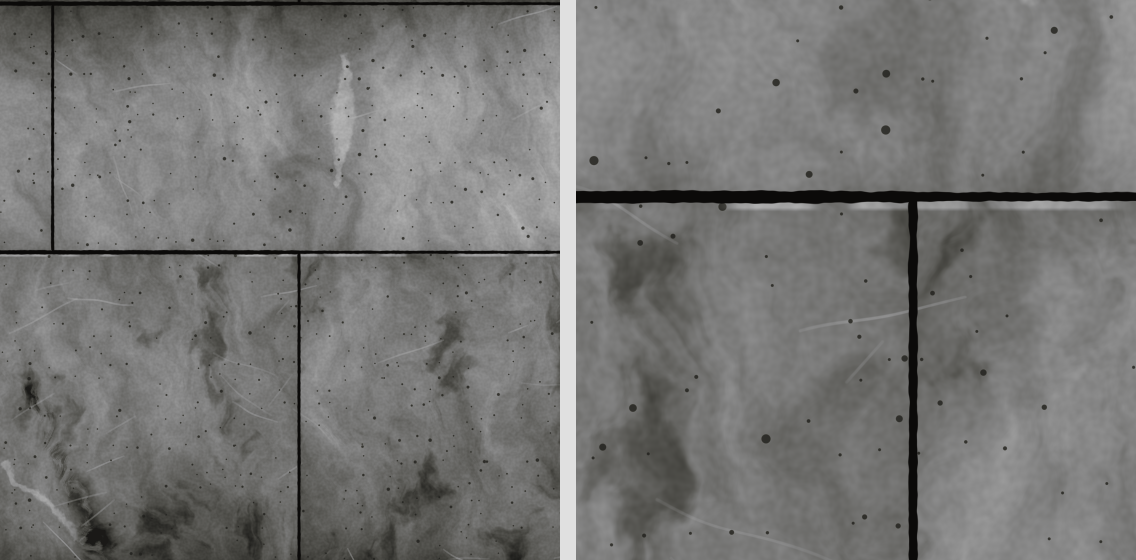
Left: the whole. Right: its middle third, enlarged.
Reproduce this texture procedurally as a WebGL 2 fragment shader.

```glsl
#version 300 es
precision highp float;
// Weathered grey stone slabs in two staggered courses with thin black joints.
uniform vec2 u_resolution;
out vec4 fragColor;

float hash(vec2 p) {
  vec3 q = fract(p.xyx * vec3(0.1031, 0.1030, 0.0973));
  q += dot(q, q.yzx + 33.33);
  return fract((q.x + q.y) * q.z);
}

vec2 gradient(vec2 cell) {
  float a = 6.2832 * hash(cell);
  return vec2(cos(a), sin(a));
}

float gradientNoise(vec2 p) {
  vec2 i = floor(p), f = p - i, e = vec2(1, 0);
  vec2 w = f * f * f * (f * (f * 6.0 - 15.0) + 10.0);
  float low = mix(dot(gradient(i), f), dot(gradient(i + e), f - e), w.x);
  float high = mix(dot(gradient(i + e.yx), f - e.yx), dot(gradient(i + 1.0), f - 1.0), w.x);
  return 1.4 * mix(low, high, w.y);
}

float fbm(vec2 p) {
  float sum = 0.0, amp = 0.55;
  for (int i = 0; i < 5; i++) {
    sum += amp * gradientNoise(p);
    p = mat2(1.6, 1.2, -1.2, 1.6) * p + 17.3;
    amp *= 0.55;
  }
  return sum;
}

// Returns the distance to a segment and the position along it.
vec2 segment(vec2 p, vec2 a, vec2 b) {
  float t = clamp(dot(p - a, b - a) / dot(b - a, b - a), 0.0, 1.0);
  return vec2(length(p - mix(a, b, t)), t);
}

// Thin, slightly curved pale scratches of varied strength.
float scratches(vec2 uv, float px) {
  float sum = 0.0;
  for (int i = 0; i < 34; i++) {
    float k = float(i);
    vec2 a = vec2(hash(vec2(k, 3.1)), pow(hash(vec2(k, 8.7)), 1.4));
    float angle = 2.4 * (hash(vec2(k, 5.9)) - 0.6);
    vec2 b = a + mix(0.025, 0.14, hash(vec2(k, 1.3))) * vec2(cos(angle), sin(angle));
    vec2 s = segment(uv + 0.006 * gradientNoise(uv * 13.0 + k), a, b);
    float line = 1.0 - smoothstep(0.0003, 0.0008 + px, s.x);
    sum += line * (0.4 + 0.6 * hash(vec2(k, 7.7))) * (0.5 + 0.5 * sin(3.1416 * s.y));
  }
  return min(sum, 1.0);
}

// Sparse round pits, jittered inside grid cells.
float pits(vec2 uv, float count, float px) {
  vec2 cell = floor(uv * count);
  vec2 center = 0.2 + 0.6 * vec2(hash(cell + 4.0), hash(cell + 91.0));
  float d = length(fract(uv * count) - center) / count;
  float radius = 0.0007 + 0.0019 * pow(hash(cell + 37.0), 4.0);
  return step(0.72, hash(cell + 13.0)) * (1.0 - smoothstep(radius - px * 0.5, radius + px, d));
}

void main() {
  vec2 uv = gl_FragCoord.xy / u_resolution;
  float px = 1.0 / min(u_resolution.x, u_resolution.y);

  // Courses and slabs
  float y = fract(uv.y + 0.0065);
  float upper = step(0.556, y);
  float jointX = mix(0.534, 0.094, upper);
  float slab = 2.0 * upper + step(jointX, uv.x);
  float dx = abs(fract(uv.x - jointX + 0.5) - 0.5);
  float dy = min(min(y, 1.0 - y), abs(y - 0.556));
  vec2 p = uv + slab * vec2(3.7, 5.3);

  // Clouded stone, leaning streaks, mottling and grain
  vec2 warped = p + 0.09 * vec2(fbm(p * 4.0), fbm(p * 4.0 + 31.0));
  float cloud = fbm(warped * vec2(4.5, 2.6));
  float streak = fbm(mat2(1.0, 0.25, 0.3, 1.0) * warped * vec2(17.0, 4.5) + 9.0);
  float mottle = fbm(warped * vec2(34.0, 26.0) + 5.0);
  float grain = gradientNoise(p * 210.0) + 0.7 * gradientNoise(p * 110.0);
  float tone = mix(0.495, 0.535, upper) + 0.14 * cloud + 0.10 * streak + 0.065 * mottle + 0.025 * grain;

  // Broad light and grime
  tone += upper * (0.09 * smoothstep(0.45, 0.95, uv.x) - 0.17 * smoothstep(0.82, 1.0, y));
  tone -= (1.0 - upper) * 0.13 * (1.0 - smoothstep(0.0, 0.38, y));
  tone -= 0.09 * exp(-dy * 38.0) + 0.05 * exp(-dx * 55.0);
  float dirt = smoothstep(0.12, 0.55, fbm(warped * vec2(9.0, 6.0) + 71.0) + 0.25 * mottle);
  tone -= dirt * mix(0.19, 0.08, upper);

  // Dark diagonal vein with a pale neighbour, and a pale tapering flake
  vec2 rough = uv + 0.025 * vec2(fbm(uv * 14.0), fbm(uv * 14.0 + 50.0));
  vec2 vein = segment(rough, vec2(0.055, 0.31), vec2(0.18, 0.02));
  float veinMask = (1.0 - upper) * exp(-pow(vein.x / (0.009 + 0.018 * vein.y), 2.0));
  tone -= 0.26 * veinMask * smoothstep(-0.3, 0.3, streak + mottle);
  vec2 pale = segment(rough, vec2(0.0, 0.165), vec2(0.15, 0.04));
  tone += 0.14 * (1.0 - upper) * (1.0 - smoothstep(0.002, 0.009, pale.x));
  vec2 flake = segment(rough, vec2(0.617, 0.9), vec2(0.605, 0.68));
  float flakeWidth = 0.003 + 0.016 * pow(sin(3.1416 * flake.y), 2.0);
  tone += 0.13 * upper * (1.0 - smoothstep(flakeWidth * 0.5, flakeWidth + 0.005, flake.x));

  // Scratches, pits and a chipped light rim under the middle joint
  tone = mix(tone, 0.69, 0.5 * scratches(uv, px));
  tone = mix(tone, 0.12, 0.8 * max(pits(uv, 27.0, px), pits(uv + 0.37, 41.0, px)));
  float rim = (1.0 - upper) * smoothstep(0.547, 0.550, y) * smoothstep(-0.25, 0.2, gradientNoise(uv * vec2(24.0, 3.0)));
  tone += 0.2 * rim;

  // Slightly olive shadows, then uneven joints
  tone = clamp(tone, 0.1, 0.78);
  vec3 stone = tone * mix(vec3(1.0, 0.99, 0.91), vec3(1.0), smoothstep(0.18, 0.55, tone));
  float wear = 0.0007 * gradientNoise(uv * 60.0) + 0.0004 * gradientNoise(uv * 170.0);
  float halfWidth = mix(0.0036, 0.0025, smoothstep(0.45, 0.6, uv.x));
  float gap = min(dy - halfWidth, dx - 0.0025) + wear;
  float joint = 1.0 - smoothstep(-px * 0.7, px * 0.9, gap);
  fragColor = vec4(mix(stone, vec3(0.045, 0.04, 0.035), joint), 1.0);
}
```
